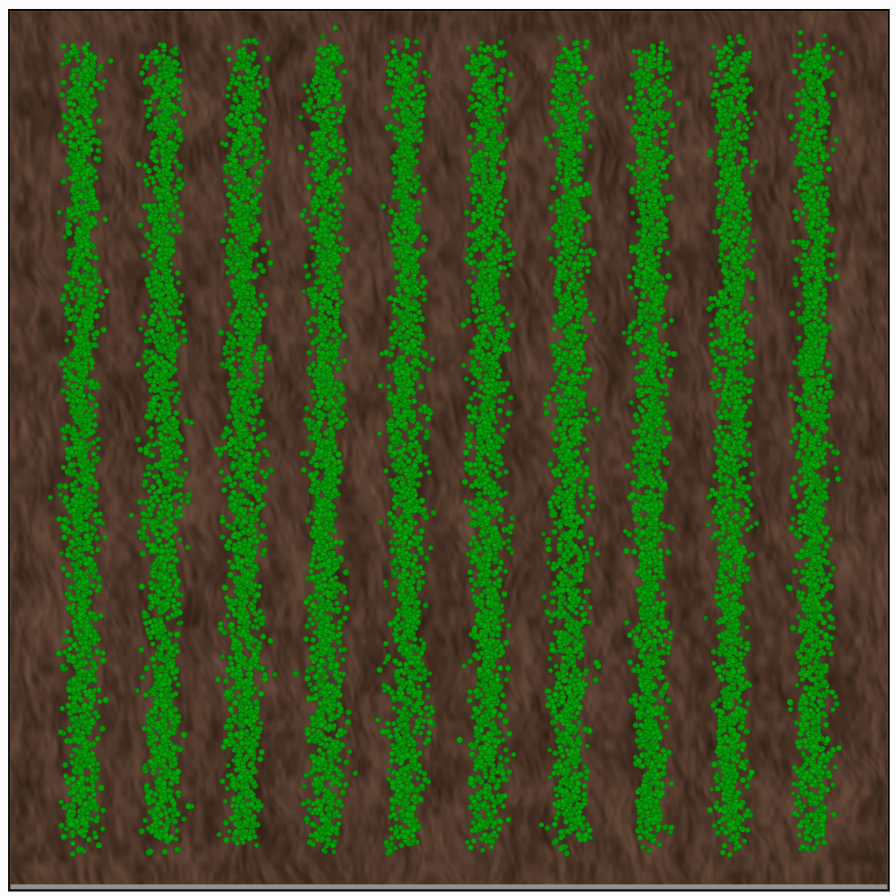
This texture is drawn by a WebGL 1 fragment shader. Its source:

```glsl
precision highp float;

// Ten vertical crop rows on brown, fibrous soil inside a thin dark frame.
// Each row is a stack of thin slices, and every slice scatters small leaf
// dots around the row axis with a bell-shaped spread.

uniform vec2 u_resolution;

const float ROW_COUNT = 10.0;
const float FIRST_ROW = 0.0911;
const float ROW_STEP = 0.0907;
const float ROW_BOTTOM = 0.061;
const float ROW_TOP = 0.945;
const float SLICE = 0.005;
const float DOT_RADIUS = 0.0034;
const int DOTS_PER_SLICE = 8;

const vec3 PAPER = vec3(0.99);
const vec3 FRAME_DARK = vec3(0.07, 0.04, 0.03);
const vec3 LEDGE_GREY = vec3(0.58, 0.57, 0.57);
const vec3 SOIL_DARK = vec3(0.195, 0.125, 0.085);
const vec3 SOIL_LIGHT = vec3(0.405, 0.295, 0.235);
const vec3 LEAF = vec3(0.01, 0.62, 0.02);
const vec3 LEAF_RIM = vec3(0.04, 0.45, 0.04);

float hash(vec2 p) {
  vec3 q = fract(p.xyx * vec3(0.1031, 0.1030, 0.0973));
  q += dot(q, q.yzx + 33.33);
  return fract((q.x + q.y) * q.z);
}

float noise(vec2 p) {
  vec2 i = floor(p);
  vec2 f = fract(p);
  f = f * f * (3.0 - 2.0 * f);
  float low = mix(hash(i), hash(i + vec2(1.0, 0.0)), f.x);
  float high = mix(hash(i + vec2(0.0, 1.0)), hash(i + 1.0), f.x);
  return mix(low, high, f.y);
}

// Approximately normal value with unit deviation
float bell(vec2 seed) {
  float sum = hash(seed) + hash(seed + 17.3) + hash(seed + 41.9) + hash(seed + 73.7);
  return (sum - 2.0) * 1.732;
}

// Coverage of an axis-aligned box, softened over one pixel
float boxMask(vec2 p, vec2 low, vec2 high, float px) {
  vec2 d = min(p - low, high - p);
  return clamp(min(d.x, d.y) / px + 0.5, 0.0, 1.0);
}

// Vertical grain, bent slightly and mixed with broad blotches
vec3 soil(vec2 p) {
  vec2 q = p + vec2(0.014 * noise(p * 24.0) + 0.12 * p.y, 0.0);
  float grain = 0.40 * noise(q * vec2(125.0, 42.0))
              + 0.32 * noise(q * vec2(230.0, 95.0) + 31.0)
              + 0.28 * noise(p * vec2(38.0, 17.0) + 57.0);
  return mix(SOIL_DARK, SOIL_LIGHT, clamp(0.5 + 1.25 * (grain - 0.5), 0.0, 1.0));
}

// Paint the leaf dots of the nearest row over a ground colour
vec3 plantRow(vec3 ground, vec2 p, float px) {
  float row = clamp(floor((p.x - FIRST_ROW) / ROW_STEP + 0.5), 0.0, ROW_COUNT - 1.0);
  float axis = FIRST_ROW + row * ROW_STEP;
  vec3 color = ground;
  for (int j = -1; j <= 1; j++) {
    float slice = floor(p.y / SLICE) + float(j);
    float along = slice * SLICE;
    float spread = mix(0.0078, 0.0118, noise(vec2(along * 28.0, row * 7.0 + 3.0)));
    float sway = 0.004 * (noise(vec2(along * 34.0, row * 5.0 + 90.0)) - 0.5);
    for (int k = 0; k < DOTS_PER_SLICE; k++) {
      vec2 seed = vec2(slice + row * 271.0, float(k) * 9.0 + 5.0);
      vec2 center = vec2(axis + sway + spread * bell(seed),
                         along + SLICE * hash(seed + 111.0));
      float ragged = 0.009 * bell(seed + 157.0);
      float planted = step(ROW_BOTTOM + ragged, center.y)
                    * step(center.y, ROW_TOP + ragged);
      float radius = DOT_RADIUS * mix(0.8, 1.1, hash(seed + 203.0));
      float d = length(p - center) - radius;
      float cover = planted * clamp(0.5 - d / px, 0.0, 1.0);
      float rim = smoothstep(-0.0018, 0.0002, d);
      vec3 leaf = mix(LEAF, LEAF_RIM, rim) * mix(0.92, 1.06, hash(seed + 239.0));
      color = mix(color, leaf, cover);
    }
  }
  return color;
}

void main() {
  vec2 p = gl_FragCoord.xy / u_resolution;
  float px = 1.0 / min(u_resolution.x, u_resolution.y);

  // Planted field
  vec3 field = plantRow(soil(p), p, px);

  // Margin, dark frame and the pale ledge along the bottom
  float frame = boxMask(p, vec2(0.009, 0.005), vec2(0.993, 0.990), px);
  float ledge = boxMask(p, vec2(0.0115, 0.0075), vec2(0.9905, 0.9875), px);
  float inside = boxMask(p, vec2(0.0115, 0.0130), vec2(0.9905, 0.9875), px);
  vec3 color = mix(PAPER, FRAME_DARK, frame);
  color = mix(color, LEDGE_GREY, ledge);
  color = mix(color, field, inside);

  gl_FragColor = vec4(color, 1.0);
}
```
